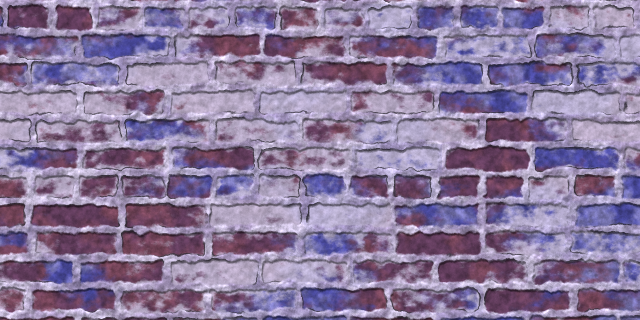
This texture is drawn by a Shadertoy shader. Its source:

```glsl
// Weathered brick wall: maroon and blue bricks under worn lavender whitewash
#define COURSE_H 0.0882
#define BRICK_W 0.2815
#define TOP_GAP 0.0105
#define JOINT_HALF 0.0105
#define JOINT_JITTER 0.07
#define ROUGHNESS 0.024
#define WASH_BIAS 0.0
#define BLUE_BIAS 0.02
#define SHADOW 0.5

const vec3 MAROON = vec3(0.37, 0.23, 0.35);
const vec3 RUST = vec3(0.46, 0.27, 0.35);
const vec3 BLUE = vec3(0.28, 0.28, 0.60);
const vec3 PALE_BLUE = vec3(0.47, 0.46, 0.70);
const vec3 WASH = vec3(0.76, 0.72, 0.83);
const vec3 MORTAR = vec3(0.61, 0.55, 0.69);

float hash(vec2 p) {
    vec3 q = fract(p.xyx * 0.1031);
    q += dot(q, q.yzx + 33.33);
    return fract((q.x + q.y) * q.z);
}

float noise(vec2 p) {
    vec2 i = floor(p), f = fract(p);
    f = f * f * (3.0 - 2.0 * f);
    return mix(mix(hash(i), hash(i + vec2(1, 0)), f.x),
               mix(hash(i + vec2(0, 1)), hash(i + vec2(1, 1)), f.x), f.y);
}

// Layered noise, averaging about 0.5
float fbm(vec2 p) {
    float sum = 0.0, amp = 0.5;
    for (int k = 0; k < 5; k++) {
        sum += amp * noise(p);
        p = mat2(1.6, 1.2, -1.2, 1.6) * p + 17.3;
        amp *= 0.5;
    }
    return sum / 0.97;
}

// Position of a vertical joint, in brick lengths
float jointAt(float i, float row) {
    return i + (hash(vec2(i + 40.0, row + 9.0)) - 0.5) * JOINT_JITTER;
}

// Signed distance to the nearest brick (positive in mortar), and its id
float brickDistance(vec2 p, out vec2 id) {
    p += (vec2(noise(p * 9.0), noise(p * 9.0 + 31.0)) - 0.5) * 0.009;
    float v = (1.0 - p.y - TOP_GAP) / COURSE_H;
    float row = floor(v);

    // Every sixth course is laid with half-length headers
    bool header = mod(row, 6.0) < 0.5;
    bool shifted = mod(row, 2.0) > 0.5 && row != 7.0;
    float len = header ? BRICK_W * 0.5 : BRICK_W;
    float phase = header ? (row < 1.0 ? 0.15 : 0.70) : (shifted ? 0.88 : 0.34);

    float u = p.x / len - phase;
    float i = floor(u);
    if (u < jointAt(i, row)) i -= 1.0;
    else if (u >= jointAt(i + 1.0, row)) i += 1.0;
    float a = jointAt(i, row), b = jointAt(i + 1.0, row);
    id = vec2(i + 50.0, row + 10.0);

    // Rounded box with a ragged outline
    vec2 center = vec2((u - 0.5 * (a + b)) * len, (v - row - 0.5) * COURSE_H);
    vec2 halfSize = 0.5 * vec2((b - a) * len, COURSE_H) - JOINT_HALF;
    vec2 q = abs(center) - halfSize + 0.008;
    float d = length(max(q, 0.0)) + min(max(q.x, q.y), 0.0) - 0.008;
    return d + (fbm(p * 32.0) - 0.5) * ROUGHNESS;
}

void mainImage(out vec4 fragColor, in vec2 fragCoord) {
    vec2 p = fragCoord / iResolution.y;
    float soft = 0.002 + 0.7 / iResolution.y;

    vec2 id, aboveId;
    float d = brickDistance(p, id);
    float above = brickDistance(p + vec2(-0.002, 0.007), aboveId);
    float mortar = smoothstep(-soft, soft, d);
    float ledge = smoothstep(-soft, soft, above);

    float grain = fbm(p * 65.0) - 0.5;
    float flakes = fbm(p * vec2(32.0, 42.0) + 5.0) - 0.5;
    float relief = fbm(p * 48.0) - fbm((p + vec2(-0.003, 0.006)) * 48.0);

    // Bare brick, with patches of blue paint
    vec3 brick = mix(MAROON, RUST, smoothstep(0.4, 0.7, fbm(p * 14.0 + 3.0)));
    float tint = (fbm(p * vec2(4.0, 7.0) + 23.0) - 0.5) * 1.8
               + (hash(id + 3.7) - 0.5) * 0.55 + flakes * 0.4
               + 0.22 * (p.x - 1.0) * (1.3 - p.y) + BLUE_BIAS;
    float blue = smoothstep(-0.12, 0.25, tint);
    vec3 paint = mix(BLUE, PALE_BLUE, smoothstep(0.38, 0.7, fbm(p * 18.0 + 11.0)));
    brick = mix(brick, paint, blue);
    brick *= 1.0 + grain * 0.7;

    // Whitewash, thickest in the middle courses and near the joints
    float band = exp(-pow((p.y - 0.62) / 0.2, 2.0)) * 0.3 - 0.13;
    float cover = (fbm(p * vec2(4.0, 6.0) + 61.0) - 0.5) * 1.3
                + (hash(id) - 0.5) * 0.75 + flakes * 0.9 + band + WASH_BIAS
                + 0.2 * smoothstep(-0.016, 0.0, d);
    float wash = smoothstep(-0.14, 0.28, cover) * 0.88;
    vec3 chalk = WASH * (1.0 + grain * 0.35 + relief * 0.3);
    brick = mix(brick, chalk, wash);

    // Crumbly mortar with a trace of overspray
    vec3 grout = mix(MORTAR, WASH, smoothstep(0.35, 0.65, fbm(p * 26.0 + 43.0)));
    grout = mix(grout, PALE_BLUE, 0.22 * blue);
    grout *= 1.0 + grain * 0.5 + relief * 0.75;

    // Shadow beneath the mortar lip, and a bright upper rim
    brick *= 1.0 - SHADOW * ledge;
    grout *= 1.0 + 0.12 * (1.0 - ledge);
    float crevice = smoothstep(0.004, 0.0, abs(d)) * smoothstep(0.5, 0.68, fbm(p * 15.0 + 77.0));

    vec3 color = mix(brick, grout, mortar) * (1.0 - 0.55 * crevice);
    fragColor = vec4(clamp(color, 0.0, 1.0), 1.0);
}
```
